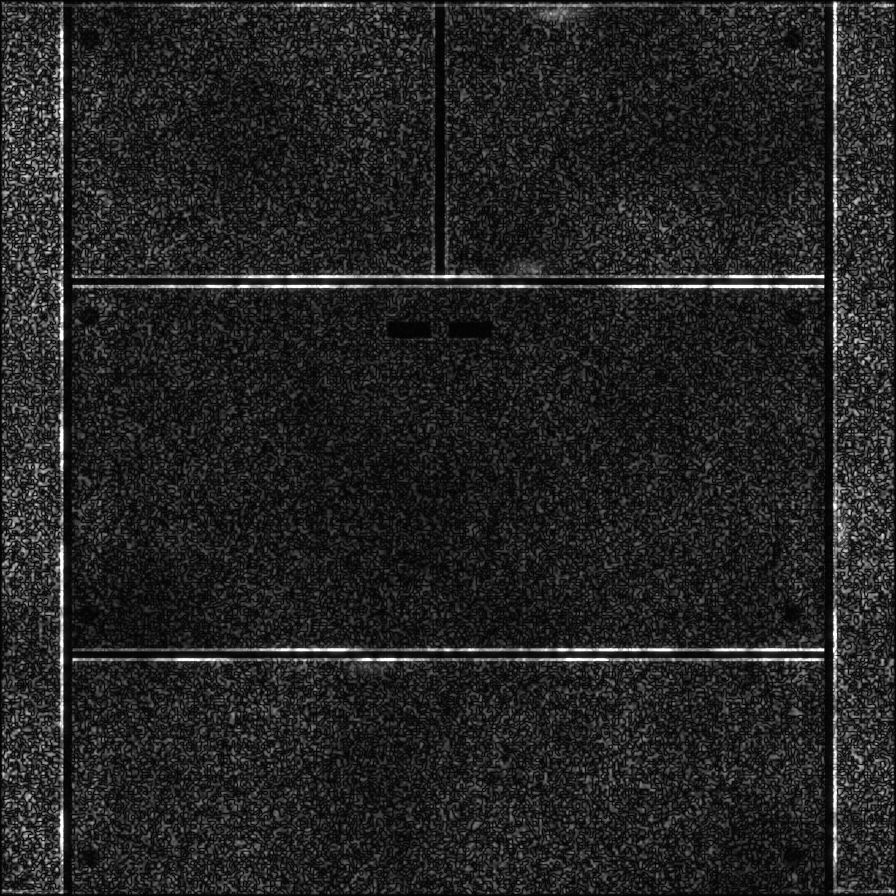
A Shadertoy shader for this texture map:

```glsl
const float SEAM_LEFT = 0.0755;
const float SEAM_RIGHT = 0.9250;
const float SEAM_UPPER = 0.6860;
const float SEAM_LOWER = 0.2695;
const float SEAM_MIDDLE = 0.4910;

float hash(vec2 p) {
    vec3 q = fract(vec3(p.xyx) * 0.1031);
    q += dot(q, q.yzx + 33.33);
    return fract((q.x + q.y) * q.z);
}

float noise(vec2 p) {
    vec2 i = floor(p), f = fract(p);
    f = f * f * (3.0 - 2.0 * f);
    return mix(mix(hash(i), hash(i + vec2(1, 0)), f.x),
               mix(hash(i + vec2(0, 1)), hash(i + vec2(1, 1)), f.x), f.y);
}

float fbm(vec2 p) {
    float sum = 0.0, amp = 0.5;
    for (int i = 0; i < 4; i++) {
        sum += amp * noise(p);
        p = p * 2.03 + 17.1;
        amp *= 0.5;
    }
    return sum / 0.9375;
}

// Soft band of half width w around zero
float band(float d, float w, float aa) {
    return 1.0 - smoothstep(w - aa, w + aa, abs(d));
}

// Soft interval from a to b
float span(float x, float a, float b, float aa) {
    return smoothstep(a - aa, a + aa, x) - smoothstep(b - aa, b + aa, x);
}

float boxDist(vec2 p, vec2 halfSize) {
    vec2 d = abs(p) - halfSize;
    return length(max(d, 0.0)) + min(max(d.x, d.y), 0.0);
}

// Thin worn highlight whose strength drifts along its length
float wornLine(float across, float along, float seed, float aa) {
    float wear = smoothstep(0.3, 0.85, noise(vec2(along * 14.0, seed)));
    float fleck = noise(vec2(along * 110.0, seed + 5.0));
    float core = band(across, 0.0017, aa);
    float halo = exp(-abs(across) * 300.0) * wear * 0.4;
    return core * (0.28 + 0.38 * wear) * (0.7 + 0.5 * fleck) + halo * fleck;
}

// Absolute difference of fine noises, averaging about one
float grain(vec2 p) {
    float d = noise(p * 330.0) - noise(p * 270.0 + 91.0);
    return abs(d) * 4.4;
}

float panelLevel(vec2 p, float aa) {
    float level = mix(0.106, 0.080, span(p.y, SEAM_LOWER, SEAM_UPPER, aa));
    float inset = min(p.x - SEAM_LEFT, SEAM_RIGHT - p.x);
    float rub = exp(-pow((inset - 0.033) / 0.018, 2.0));
    level += 0.05 * rub * fbm(p * vec2(25.0, 9.0));
    float side = 1.0 - span(p.x, SEAM_LEFT, SEAM_RIGHT, aa);
    level = mix(level, 0.165, side);
    return level * (0.4 + 1.2 * fbm(p * 7.0 + 3.0));
}

// Pair of worn lips beside a horizontal seam
float seamLips(vec2 p, float y, float seed, float aa) {
    float inside = span(p.x, 0.081, 0.920, aa);
    return inside * (wornLine(p.y - y - 0.0052, p.x, seed, aa)
                   + wornLine(p.y - y + 0.0057, p.x, seed + 9.0, aa));
}

// Bright smudges hugging an edge
float smudge(vec2 p, vec2 c, vec2 size) {
    vec2 d = (p - c) / size;
    return exp(-dot(d, d)) * fbm(p * 120.0);
}

void mainImage(out vec4 fragColor, in vec2 fragCoord) {
    vec2 p = fragCoord / iResolution.xy;
    float aa = 0.75 / min(iResolution.x, iResolution.y);
    float inner = span(p.x, SEAM_LEFT, SEAM_RIGHT, aa);
    float top = smoothstep(SEAM_UPPER - aa, SEAM_UPPER + aa, p.y);
    float shade = panelLevel(p, aa) * grain(p);

    // Rivets: four rows, mirrored left and right
    for (int i = 0; i < 4; i++) {
        float y = i < 2 ? 0.044 + 0.272 * float(i) : 0.646 + 0.311 * float(i - 2);
        float d = length(vec2(abs(p.x - 0.493) - 0.392, p.y - y));
        shade *= mix(0.25, 1.0, smoothstep(0.007, 0.015, d));
    }

    // Twin slots with faint lower lips
    vec2 slot = vec2(abs(p.x - 0.491) - 0.034, p.y - 0.632);
    float slotDist = boxDist(slot, vec2(0.024, 0.009));
    shade += 0.10 * band(slotDist - 0.002, 0.001, aa) * step(slot.y, 0.0) * noise(p * 90.0);
    shade *= mix(0.08, 1.0, smoothstep(-0.002, 0.002, slotDist));

    // Dark seams
    float seams = max(band(p.x - SEAM_LEFT, 0.0045, aa), band(p.x - SEAM_RIGHT, 0.0045, aa));
    seams = max(seams, top * band(p.x - SEAM_MIDDLE, 0.0050, aa));
    seams = max(seams, inner * band(p.y - SEAM_UPPER, 0.0038, aa));
    seams = max(seams, inner * band(p.y - SEAM_LOWER, 0.0038, aa));
    shade *= 1.0 - 0.92 * seams;

    // Worn edges
    shade += seamLips(p, SEAM_UPPER, 3.0, aa) + seamLips(p, SEAM_LOWER, 31.0, aa);
    shade += wornLine(p.x - 0.069, p.y, 51.0, aa) + wornLine(p.x - 0.932, p.y, 63.0, aa);
    shade += 0.25 * top * wornLine(abs(p.x - SEAM_MIDDLE) - 0.0075, p.y, 71.0, aa);
    shade += 0.5 * wornLine(p.y - 0.994, p.x, 83.0, aa);
    shade += 0.5 * (1.0 - inner) * wornLine(p.y - 0.005, p.x, 95.0, aa);
    shade += 0.6 * smudge(p, vec2(0.625, 0.985), vec2(0.025, 0.007));
    shade += 0.5 * smudge(p, vec2(0.590, 0.701), vec2(0.020, 0.007));
    shade += 0.6 * smudge(p, vec2(0.409, 0.254), vec2(0.017, 0.006));
    shade += 0.5 * smudge(p, vec2(0.941, 0.405), vec2(0.006, 0.020));

    // Black rim along the canvas border
    float rim = min(min(p.x, 1.0 - p.x), min(p.y, 1.0 - p.y));
    shade *= smoothstep(0.0, 0.004, rim);
    fragColor = vec4(vec3(clamp(shade + 0.012, 0.0, 1.0)), 1.0);
}
```
